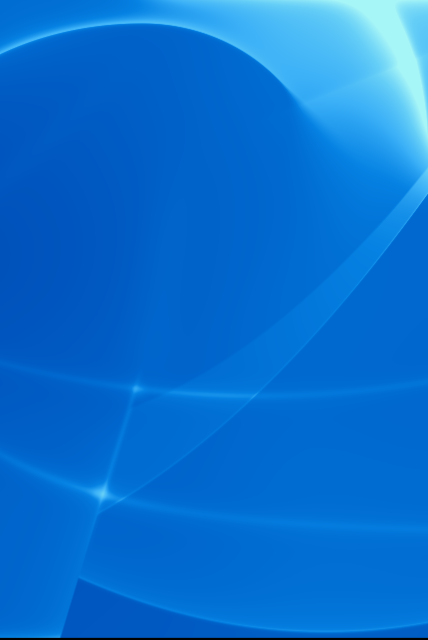
Write a WebGL 2 fragment shader that draws this background.

```glsl
#version 300 es
precision highp float;
uniform vec2 u_resolution;
out vec4 fragColor;

// Approximate signed distance to an ellipse, negative inside
float ellipse(vec2 q, vec2 radii) {
  float f = length(q / radii);
  return (f - 1.0) * f / (length(q / (radii * radii)) + 1e-4);
}

// Soft bell around zero
float bell(float d, float width) {
  return exp(-d * d / (width * width));
}

// Exponential glow with its own falloff on each side of an edge
float rim(float d, float inner, float outer) {
  return exp(d < 0.0 ? d / inner : -d / outer);
}

// Light level to colour, from deep blue to pale cyan
vec3 blueRamp(float level) {
  vec3 tones[7] = vec3[7](
    vec3(0.0, 0.26, 0.67), vec3(0.0, 0.34, 0.75), vec3(0.0, 0.42, 0.82),
    vec3(0.02, 0.51, 0.89), vec3(0.23, 0.69, 0.97), vec3(0.40, 0.81, 0.97),
    vec3(0.65, 0.96, 0.97));
  vec3 color = tones[0];
  for (int i = 1; i < 7; i++)
    color = mix(color, tones[i], clamp(level - float(i - 1), 0.0, 1.0));
  return color;
}

void main() {
  // x runs 0..1 rightwards, y runs 0..1.5 downwards
  vec2 uv = gl_FragCoord.xy / u_resolution;
  vec2 p = vec2(uv.x, 1.5 * (1.0 - uv.y));
  float x = p.x, y = p.y;
  float aa = 0.7 / u_resolution.x;

  // Deep base, darkest on the left
  float light = 1.5 + 0.35 * smoothstep(0.1, 0.75, x);
  light -= 0.75 * exp(-dot((p - vec2(-0.05, 0.55)) * vec2(2.6, 2.0),
                           (p - vec2(-0.05, 0.55)) * vec2(2.6, 2.0)));
  light += 0.08 * sin(7.0 * x + 4.0 * y) * sin(5.0 * y - 3.0 * x);

  // Masks from the diagonal ribbon and the leaning leg
  float ribbonLow = y - (1.195 - 0.761 * (x - 0.244) - 0.546 * (x - 0.244) * (x - 0.596));
  float ribbonHigh = y - (0.928 - 0.59 * (x - 0.371) - 0.635 * (x - 0.371) * (x - 0.586));
  float leg = x - (0.332 - 0.3 * (y - 0.859));
  float aboveRibbon = 1.0 - smoothstep(-aa, aa + 0.002, ribbonLow);
  float rightOfLeg = smoothstep(-0.003, 0.003, leg);

  // Dome with a bright sheen outside it
  vec2 q = p - vec2(0.332, 0.449);
  float dome = ellipse(q, vec2(q.x < 0.0 ? 0.576 : 0.426, 0.395));
  float soft = 0.003 + 0.12 * smoothstep(0.18, 0.45, y);
  float sheen = (0.7 + 1.5 * smoothstep(0.1, 0.7, x)) * exp(-5.0 * y * y);
  light += sheen * smoothstep(-soft, soft, dome) * aboveRibbon;
  float upper = 1.0 - smoothstep(0.1, 0.32, y);
  light += 1.9 * rim(dome, 0.004, 0.014) * upper * (1.0 - 0.65 * smoothstep(0.3, 0.65, x));
  light += 0.8 * rim(dome, 0.08, 0.05) * upper * (1.0 - smoothstep(0.0, 0.45, x));

  // Outer crescent at the upper right
  float crescent = ellipse(p - vec2(0.723, 0.39), vec2(0.279, 0.486));
  float crescentMask = smoothstep(0.7, 0.88, x) * (1.0 - smoothstep(0.28, 0.52, y));
  light += 2.7 * rim(crescent, 0.055, 0.012) * crescentMask;
  light += 0.8 * exp(-12.0 * dot(p - vec2(0.95, 0.0), p - vec2(0.95, 0.0)));

  // Top glint and faint rays through the sheen
  light += 1.1 * exp(-y / 0.022) * smoothstep(0.25, 0.45, x);
  float ray = y - 0.24 + 0.4 * (x - 0.72);
  light += 0.3 * rim(ray, 0.01, 0.08) * smoothstep(0.55, 0.8, x) * aboveRibbon;
  light += 0.15 * bell(y - 0.43 + 0.9 * x, 0.04) * (1.0 - smoothstep(0.1, 0.4, x));

  // Translucent diagonal ribbon
  float ribbon = smoothstep(-0.004, 0.006, ribbonHigh) * aboveRibbon * rightOfLeg;
  light += ribbon * (0.4 + 0.4 * smoothstep(0.6, 1.0, x));
  light += 0.4 * bell(ribbonLow, 0.004) * rightOfLeg;

  // Leaning leg and the soft plume rising from it
  float low = smoothstep(0.84, 1.2, y);
  light += (1.0 - rightOfLeg) * low * (0.25 + 0.7 * exp(leg / 0.07));
  light += 0.7 * bell(leg, 0.007) * smoothstep(0.84, 0.95, y) * (1.0 - smoothstep(1.1, 1.35, y));
  light += 0.3 * bell(x - 0.345 - 0.15 * (0.859 - y), 0.06)
         * smoothstep(0.25, 0.6, y) * (1.0 - smoothstep(0.8, 1.0, y));
  light += 1.8 * exp((y - 1.5) / 0.014) * (1.0 - rightOfLeg);

  // Two sweeping streaks
  float streakA = y - 0.928 + 0.213 * (x - 0.605) * (x - 0.605);
  float streakB = y - 1.25 + 0.186 * exp(-3.01 * x);
  light += (0.55 + 0.5 * bell(x - 0.46, 0.17)) * (0.75 * bell(streakA, 0.009) + 0.4 * bell(streakA, 0.03));
  light += (0.5 + 0.5 * bell(x - 0.2, 0.18)) * (0.75 * bell(streakB, 0.011) + 0.5 * bell(streakB, 0.035));
  light += 0.9 * bell(length(p - vec2(0.322, 0.914)), 0.018);
  light += 1.0 * bell(length(p - vec2(0.238, 1.152)), 0.022);

  // Bottom bowl, lit above its edge and dark beneath
  float bowl = y - 1.482 + 0.384 * (x - 0.762) * (x - 0.762);
  float under = smoothstep(-0.003, 0.004, bowl);
  light += rightOfLeg * ((1.0 - under) * (0.75 * exp(bowl / 0.05) + 0.2 * low) - 0.5 * under);
  light += 0.5 * bell(bowl, 0.006) * rightOfLeg;

  // Thin dark border along the bottom
  float border = smoothstep(1.495 - aa, 1.495 + aa, y);
  fragColor = vec4(blueRamp(light) * (1.0 - border), 1.0);
}
```
